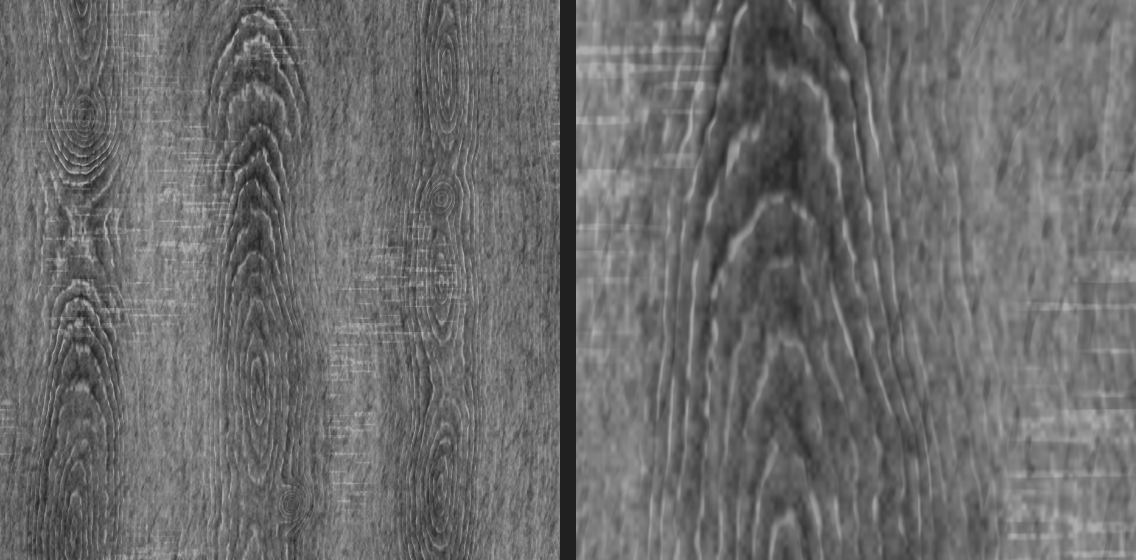
Left, the full canvas; right, a detail of the centre.
Reproduce this texture procedurally as a three.js fragment shader.

```glsl
// Grey sawn oak: three columns of cathedral grain with knots, pores and saw marks.
// Egg-shaped distances around hearts and knots are blended into one ring field;
// its fraction draws the rings, and layered value noise adds fibre and pores.
varying vec2 vUv;

// Layout, one component per column
const vec3 COLUMN_X = vec3(0.145, 0.457, 0.793);
const vec3 HEART_START = vec3(0.05, 0.29, 0.12);
const vec3 HEART_PITCH = vec3(0.97, -0.45, 0.37);
const vec3 RING_WIDTH = vec3(0.0095, 0.0105, 0.0080);
const vec3 HEART_STRETCH = vec3(4.8, 4.7, 4.6);
const vec3 KNOT_OFFSET = vec3(0.0, 0.065, 0.0);
const vec3 KNOT_Y = vec3(0.79, 0.10, 0.645);
const vec3 KNOT_RING = vec3(0.0085, 0.0045, 0.0055);
const float COLUMN_RINGS = 7.0;
const float BLEND = 0.7;

// Tones
const vec3 WOOD_TINT = vec3(1.0);
const float BASE_TONE = 0.453;
const float HEART_DARK = 0.070;
const float KNOT_DARK = 0.07;
const float RING_LIGHT = 0.13;
const float RING_DARK = 0.13;
const float FIBRE = 0.12;
const float SPECKLE = 0.09;
const float THREAD = 0.09;
const float STREAK = 0.08;
const float BROAD = 0.16;
const float DASH_DARK = 0.08;
const float SAW_LIGHT = 0.12;

float hash(vec2 p) {
  return fract(sin(dot(p, vec2(127.1, 311.7))) * 43758.5);
}

float noise(vec2 p) {
  vec2 cell = floor(p);
  vec2 f = fract(p);
  f = f * f * (3.0 - 2.0 * f);
  float low = mix(hash(cell), hash(cell + vec2(1.0, 0.0)), f.x);
  float high = mix(hash(cell + vec2(0.0, 1.0)), hash(cell + vec2(1.0, 1.0)), f.x);
  return mix(low, high, f.y);
}

// Noise centred on zero
float wobble(vec2 p) {
  return noise(p) - 0.5;
}

// x: ring count outwards, y: closeness to a column, z: closeness to a knot
vec3 ringField(vec2 p) {
  float sum = 0.0;
  float column = 0.0;
  float knots = 0.0;
  for (int i = 0; i < 3; i++) {
    float dx = p.x - COLUMN_X[i];
    float axis = dx / (RING_WIDTH[i] * COLUMN_RINGS);
    column += exp(-axis * axis);
    for (int j = 0; j < 4; j++) {
      float dy = p.y - HEART_START[i] - HEART_PITCH[i] * float(j);
      float stretch = HEART_STRETCH[i] * (dy > 0.0 ? 1.12 : 0.85);
      float rings = length(vec2(dx, dy / stretch)) / RING_WIDTH[i];
      sum += exp(-BLEND * rings);
    }
    vec2 toKnot = vec2(dx - KNOT_OFFSET[i], (p.y - KNOT_Y[i]) / 1.25);
    float knot = length(toKnot) / KNOT_RING[i];
    sum += exp(-BLEND * knot);
    knots += exp(-knot * knot / 14.0);
  }
  return vec3(-log(sum) / BLEND, column, knots);
}

// Thin broken pale edge, then a wide dark band that fades outwards
float ringTone(float rings, float pores) {
  float t = fract(rings);
  float strength = 0.35 + 1.0 * hash(vec2(floor(rings), 7.0));
  float pale = smoothstep(0.0, 0.14, t) * (1.0 - smoothstep(0.14, 0.38, t));
  float dark = smoothstep(0.2, 0.45, t) * (1.0 - t) * 1.7;
  float broken = smoothstep(0.2, 0.75, pores) * 1.4;
  return strength * (RING_LIGHT * pale * broken - RING_DARK * dark);
}

// Patches of broken horizontal scratches crossed by fainter upright ones
float sawMarks(vec2 p) {
  float area = smoothstep(0.6, 0.78, noise(p * vec2(8.0, 4.2) + 31.0));
  float across = smoothstep(0.56, 0.85, noise(p * vec2(20.0, 190.0) + 5.0));
  float upright = smoothstep(0.6, 0.9, noise(p * vec2(170.0, 18.0) + 9.0));
  return area * (across + 0.4 * upright);
}

void main() {
  // Slow bending of the grain
  vec2 p = vUv;
  p.x += 0.030 * wobble(vUv * vec2(3.0, 3.5) + 2.0);
  p.x += 0.010 * wobble(vUv * vec2(9.0, 8.0) + 17.0);

  // Rings of uneven width with slightly ragged edges
  vec3 field = ringField(p);
  float rings = field.x + 1.0 * wobble(vec2(field.x * 0.45, p.y * 3.0));
  rings += 0.7 * wobble(p * vec2(34.0, 20.0));
  rings += 0.25 * wobble(p * vec2(130.0, 90.0) + 3.0);
  float flank = 1.0 - smoothstep(0.1, 0.75, field.y);

  // Fine fibre, speckle and long threads
  float fibre = noise(p * vec2(260.0, 85.0) + 11.0);
  float speckle = noise(vUv * vec2(360.0, 230.0));
  float tone = BASE_TONE + FIBRE * (fibre - 0.5) + SPECKLE * (speckle - 0.5);
  tone += THREAD * wobble(p * vec2(135.0, 9.0) + 41.0);

  // Streaks that follow the rings, and broad shading
  tone += STREAK * wobble(vec2(field.x * 1.3, p.y * 5.0));
  tone += BROAD * wobble(p * vec2(11.0, 1.8) + 23.0);
  tone -= HEART_DARK * field.y * field.y + KNOT_DARK * field.z;
  tone += ringTone(rings, fibre) * mix(1.0, 0.25, flank) * (1.0 - 0.5 * min(field.z, 1.0));

  // Short slanted pores on the flanks
  vec2 slant = vec2((p.x - 0.3 * p.y) * 190.0, p.y * 62.0);
  tone -= DASH_DARK * (0.3 + 0.7 * flank) * smoothstep(0.64, 0.9, noise(slant));

  tone += SAW_LIGHT * sawMarks(vUv) * (0.4 + 0.8 * speckle);
  gl_FragColor = vec4(WOOD_TINT * clamp(tone, 0.16, 0.68), 1.0);
}
```
